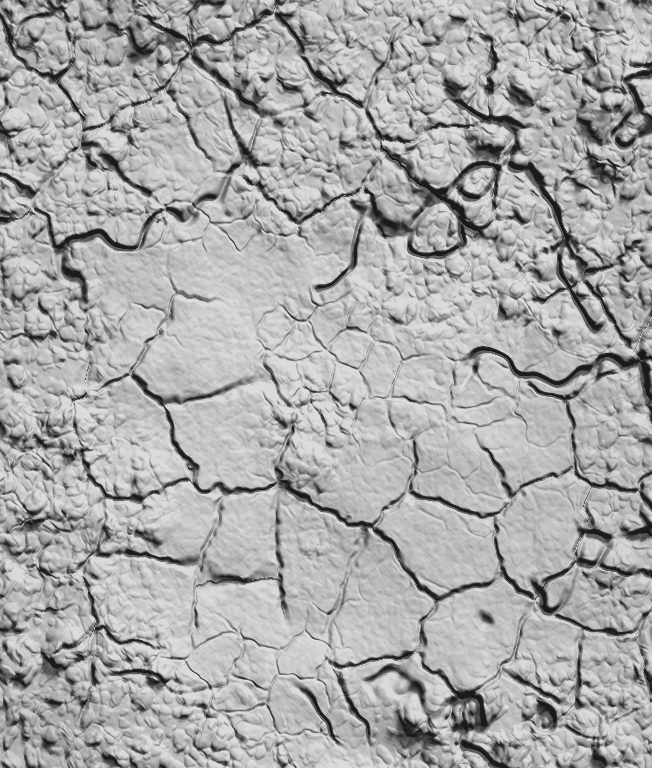
Reproduce this texture procedurally as a Shadertoy shader.

```glsl
float hash(vec2 p) {
    return fract(sin(dot(p, vec2(127.1, 311.7))) * 43758.5453);
}

vec2 hash2(vec2 p) {
    return vec2(hash(p), hash(p + 17.3));
}

float noise(vec2 p) {
    vec2 i = floor(p), f = fract(p);
    f = f * f * (3.0 - 2.0 * f);
    return mix(mix(hash(i), hash(i + vec2(1, 0)), f.x),
               mix(hash(i + vec2(0, 1)), hash(i + vec2(1, 1)), f.x), f.y);
}

float fbm(vec2 p) {
    float sum = 0.0, amp = 0.53;
    for (int i = 0; i < 4; i++) {
        sum += amp * noise(p);
        p = mat2(1.6, 1.2, -1.2, 1.6) * p + 7.3;
        amp *= 0.5;
    }
    return sum;
}

// Scattered flat-topped lumps of mixed size
float crumbs(vec2 p, float density) {
    vec2 cell = floor(p);
    float top = 0.0;
    for (int y = -1; y <= 1; y++)
    for (int x = -1; x <= 1; x++) {
        vec2 c = cell + vec2(x, y);
        if (hash(c + 5.1) > density) continue;
        vec2 d = p - c - 0.2 - 0.6 * hash2(c);
        float r = hash(c + 31.7);
        float size = mix(0.38, 0.75, r * r);
        float q = length(d * vec2(mix(0.9, 1.4, hash(c + 3.9)), 1.0)) / size;
        top = max(top, size * (1.0 - q * q * q));
    }
    return top;
}

// Cracked crust: x = distance to the crack, y = level of the plate
vec2 plates(vec2 p) {
    vec2 cell = floor(p);
    float nearest = 9.0, second = 9.0, level = 0.0;
    for (int y = -1; y <= 1; y++)
    for (int x = -1; x <= 1; x++) {
        vec2 c = cell + vec2(x, y);
        float d = length(p - c - hash2(c + 2.7));
        if (d < nearest) {
            second = nearest;
            nearest = d;
            level = hash(c + 8.4);
        } else {
            second = min(second, d);
        }
    }
    return vec2(second - nearest, level);
}

// Share of loose rubble, lowest on the smeared crust in the middle
float rubble(vec2 p) {
    float away = length((p - vec2(0.53, 0.5)) * vec2(1.2, 1.0));
    return smoothstep(0.12, 0.42, away + 1.1 * (fbm(p * 4.5 + 3.0) - 0.5));
}

float height(vec2 p) {
    vec2 w = p + 0.014 * (vec2(noise(p * 38.0), noise(p * 38.0 + 9.0)) - 0.5)
               + 0.006 * (vec2(noise(p * 110.0), noise(p * 110.0 + 5.0)) - 0.5);
    float rough = rubble(p);
    float h = 0.09 * fbm(p * 4.0 + 1.5);

    // Crust plates and their cracks
    float open = smoothstep(0.4, 0.62, noise(p * 8.0 + 4.0));
    vec2 big = plates(w * 8.0), fine = plates(w * 19.0 + 6.0);
    h += 0.012 * big.y * open;
    h -= 0.014 * open * (1.0 - smoothstep(0.0, 0.09, big.x));
    h -= 0.006 * (1.0 - open * 0.6) * (1.0 - smoothstep(0.0, 0.11, fine.x))
               * smoothstep(0.4, 0.6, noise(p * 14.0));

    // Lumps from clods down to grit
    h += rough * 0.7 * crumbs(w * 17.0, 0.32) / 17.0;
    h += mix(0.06, 0.7, rough) * crumbs(w * 36.0 + 3.0, 0.65) / 36.0;
    h += mix(0.15, 0.65, rough) * crumbs(w * 72.0 + 8.0, 0.8) / 72.0;
    h += 0.0018 * noise(p * 150.0) + 0.0008 * noise(p * 290.0);

    // Deep fissures
    float ridge = abs(fbm(p * 5.0 + 21.0) - 0.5);
    h -= 0.03 * (1.0 - smoothstep(0.0, 0.025, ridge))
              * smoothstep(0.5, 0.68, noise(p * 6.0 + 11.0));
    return h;
}

void mainImage(out vec4 fragColor, in vec2 fragCoord) {
    vec2 p = fragCoord / iResolution.y;
    vec2 e = vec2(0.0014, 0.0);
    float h = height(p);
    vec2 slope = vec2(height(p + e.xy) - height(p - e.xy),
                      height(p + e.yx) - height(p - e.yx)) / (2.0 * e.x);

    // Soft light from the upper right
    vec3 normal = normalize(vec3(-0.45 * slope, 1.0));
    float lit = max(dot(normal, normalize(vec3(0.3, 0.62, 0.8))), 0.0);

    // Short cast shadows
    float block = 0.0;
    for (int i = 1; i <= 4; i++) {
        float t = 0.0055 * float(i);
        block = max(block, (height(p + t * vec2(0.43, 0.9)) - h) / t - 0.65);
    }
    float shade = 1.0 - 0.55 * smoothstep(0.0, 1.1, block);

    float tone = (0.16 + 0.7 * pow(lit, 0.75)) * shade;
    tone *= 0.9 + 0.22 * fbm(p * 3.0 + 14.0);
    tone += 0.03 * (noise(p * 210.0) - 0.5);
    tone = clamp(tone, 0.1, 0.86);
    fragColor = vec4(tone * vec3(1.0, 1.0, mix(0.97, 1.0, tone)), 1.0);
}
```
